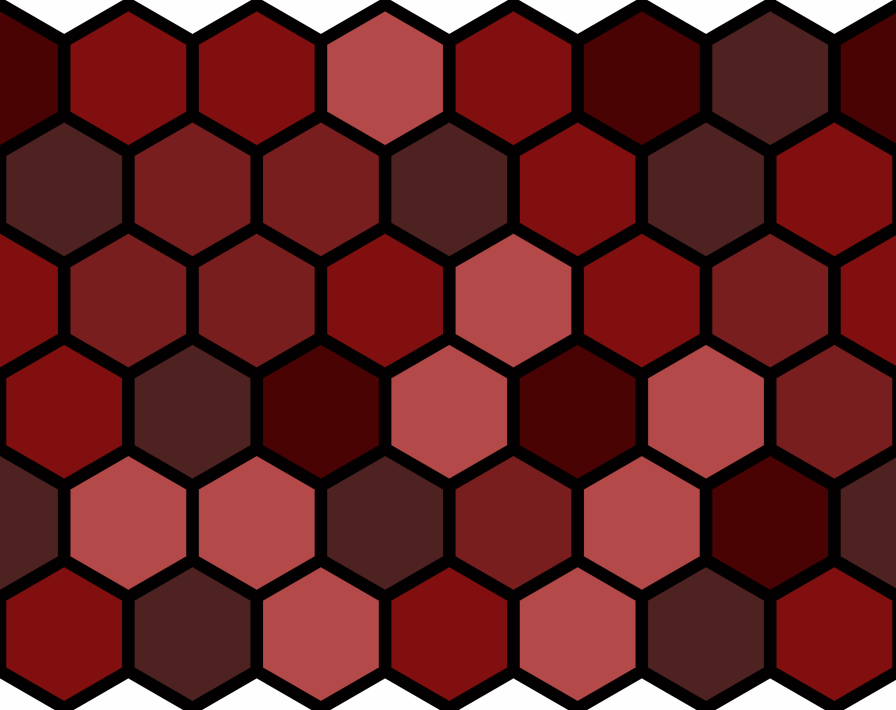
This pattern is drawn by a Shadertoy shader. Its source:

```glsl
// Honeycomb of pointy-topped hexagons: six staggered rows, seven cells across,
// in five flat reds with thick black outlines, on white above and below.
// Cells are ranked by a sine hash, so each red fills a fixed number of cells.

const float ROW_STEP = 0.8660254;

float hash(vec2 cell) {
    return fract(sin(dot(cell, vec2(127.1, 311.7))) * 43758.5453);
}

// Hexagonal norm: 0.5 on the edge of a cell of unit width
float hexNorm(vec2 q) {
    q = abs(q);
    return max(q.x, dot(q, vec2(0.5, ROW_STEP)));
}

// Position of the cell in the hash order of all 42 cells
int cellRank(vec2 cell) {
    float own = hash(cell);
    int rank = 0;
    for (int i = 0; i < 42; i++) {
        if (hash(vec2(i % 7, i / 7)) < own) rank++;
    }
    return rank;
}

vec3 cellColor(vec2 cell) {
    int rank = cellRank(cell);
    if (rank < 12) return vec3(0.505, 0.058, 0.058); // crimson
    if (rank < 21) return vec3(0.310, 0.135, 0.135); // grey brown
    if (rank < 30) return vec3(0.705, 0.285, 0.285); // rose
    if (rank < 37) return vec3(0.475, 0.118, 0.118); // brick
    return vec3(0.285, 0.012, 0.012);                // maroon
}

void mainImage(out vec4 fragColor, in vec2 fragCoord) {
    // One unit is one cell width; y is measured from the canvas middle
    float unitsPerPixel = 6.98 / iResolution.x;
    vec2 p = (fragCoord - vec2(0.0, 0.5 * iResolution.y)) * unitsPerPixel;
    p.y += 0.009;

    // Nearest cell among the two closest rows, even rows shifted by half a cell
    float lowerRow = floor(p.y / ROW_STEP + 2.5);
    float nearest = 1e3;
    vec2 cell = vec2(0.0);
    for (int i = 0; i < 2; i++) {
        float row = clamp(lowerRow + float(i), 0.0, 5.0);
        float shift = 0.5 - 0.5 * mod(row, 2.0);
        float column = floor(p.x - shift + 0.5);
        vec2 center = vec2(column + shift, (row - 2.5) * ROW_STEP);
        float d = hexNorm(p - center);
        if (d < nearest) {
            nearest = d;
            cell = vec2(mod(column, 7.0), row);
        }
    }

    // Fill, outline, then white beyond the outer outline
    float edge = nearest - 0.5;
    float blur = 0.7 * unitsPerPixel;
    vec3 outline = vec3(0.008, 0.0, 0.0);
    vec3 color = mix(cellColor(cell), outline, smoothstep(-blur, blur, edge + 0.049));
    color = mix(color, vec3(0.995), smoothstep(-blur, blur, edge - 0.049));
    fragColor = vec4(color, 1.0);
}
```
